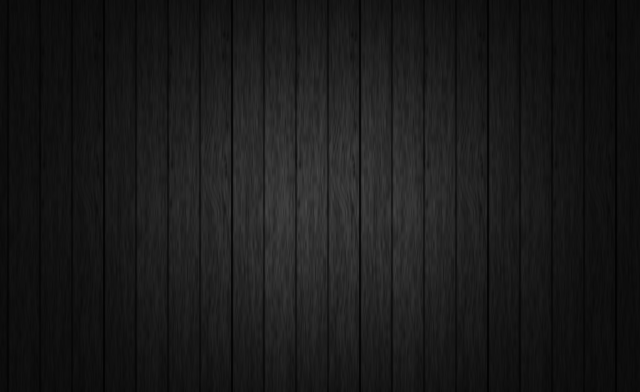
Write a Shadertoy shader that draws this texture.

```glsl
// Dark vertical wooden planks under a soft central glow
#define PLANKS 20.0          // planks across the canvas
#define FIRST_SEAM 0.0125    // left offset of the first seam
#define CYCLE 4.0            // planks before the timber repeats
#define SEAM_WIDTH 0.022     // half width, in planks
#define AMBIENT 0.043
#define GLOW 0.166
#define GLOW_FALLOFF 8.4
#define GLOW_SHAPE vec2(1.13, 0.82)
#define GRAIN 0.44
#define RINGS 9.0
#define KNOTS 9

float hash(vec2 p) {
    vec3 q = fract(vec3(p.xyx) * 0.1031);
    q += dot(q, q.yzx + 33.33);
    return fract((q.x + q.y) * q.z);
}

float noise(vec2 p) {
    vec2 i = floor(p), f = fract(p);
    f = f * f * (3.0 - 2.0 * f);
    return mix(mix(hash(i), hash(i + vec2(1, 0)), f.x),
               mix(hash(i + vec2(0, 1)), hash(i + vec2(1, 1)), f.x), f.y);
}

// Fine fibres, short pores, faint streaks and arched rings, around zero
float woodGrain(vec2 p, float seed) {
    vec2 shift = vec2(seed * 41.0, seed * 17.0);
    float bend = noise(vec2(p.x * 2.0, p.y * 7.0) + shift);
    float x = p.x + 0.09 * bend;
    float fibres = noise(vec2(x * 17.0, p.y * 13.0) + shift) - 0.5;
    float pores = noise(vec2(x * 27.0, p.y * 48.0) + shift + 9.0) - 0.5;
    float streaks = noise(vec2(x * 6.0, p.y * 2.5) + shift + 23.0) - 0.5;
    float ring = abs(fract((p.x + 0.45 * bend) * RINGS) - 0.5) * 2.0;
    float arched = mix(0.07, 0.22, step(1.5, seed) * step(seed, 2.5));
    return 0.62 * fibres + 0.75 * pores + 0.28 * streaks
         + arched * (smoothstep(0.0, 0.7, ring) - 0.65);
}

// Small dark marks, gathered near one edge of the knotty planks
float knotMarks(vec2 p, float seed) {
    float side = seed < 1.5 ? 0.08 : 0.78;
    float marks = 0.0;
    for (int i = 0; i < KNOTS; i++) {
        vec2 key = vec2(float(i) + 3.0, seed * 13.0 + 5.0);
        vec2 centre = vec2(side + 0.2 * (hash(key) - 0.5),
                           0.68 + 0.5 * (hash(key + 7.1) - 0.5));
        vec2 size = vec2(0.04, 0.006 + 0.011 * hash(key + 19.7));
        vec2 d = (p - centre) / size;
        marks = max(marks, exp(-dot(d, d)));
    }
    float knotty = step(0.5, seed) * step(seed, 2.5);
    return marks * knotty;
}

void mainImage(out vec4 fragColor, in vec2 fragCoord) {
    vec2 uv = fragCoord / iResolution.xy;

    // Plank layout
    float across = (uv.x - FIRST_SEAM) * PLANKS;
    float seed = mod(floor(across), CYCLE);
    vec2 plank = vec2(fract(across), uv.y);
    float pixel = PLANKS / iResolution.x;

    // Glow
    vec2 away = (uv - vec2(0.505, 0.5)) * GLOW_SHAPE;
    float light = AMBIENT + GLOW * exp(-GLOW_FALLOFF * dot(away, away));

    // Timber
    float tone = 1.07 - 0.035 * seed + 0.02 * step(2.5, seed);
    float wood = tone * (1.0 + GRAIN * woodGrain(plank, seed));
    wood *= 1.0 - 0.4 * knotMarks(plank, seed);

    // Seams: one wide gap per cycle, the others narrow and uneven
    float edge = min(plank.x, 1.0 - plank.x);
    float seam = mod(floor(across + 0.5), CYCLE);
    float wide = step(2.5, seam);
    float halfWidth = SEAM_WIDTH * mix(0.8, 1.35, wide);
    float gap = 1.0 - smoothstep(halfWidth - 0.5 * pixel, halfWidth + 0.6 * pixel, edge);
    float wear = noise(vec2(seam * 11.0, uv.y * 30.0));
    float lipOffset = (plank.x - 0.09) / 0.035;
    wood *= 1.0 - 0.17 * exp(-edge * 14.0);
    wood *= 1.0 + 0.1 * exp(-lipOffset * lipOffset);
    wood *= 1.0 - gap * mix(0.52 + 0.2 * wear, 0.74, wide);

    fragColor = vec4(vec3(light * wood), 1.0);
}
```
